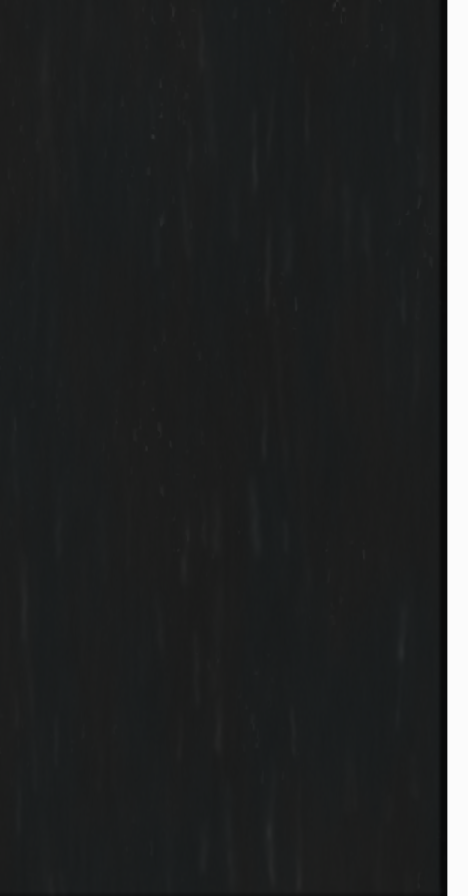
This texture is drawn by a Shadertoy shader. Its source:

```glsl
// Draws dark stained wood with faint vertical scratches and a white strip at the right.

const vec3 WOOD = vec3(0.109, 0.115, 0.115);
const vec3 COOL_TINT = vec3(0.85, 1.0, 1.08);
const vec3 WARM_TINT = vec3(1.1, 0.96, 0.92);
const vec3 WHITE = vec3(0.985);
const float BOARD_EDGE = 0.956;   // share of the canvas width
const float EDGE_SHADE = 0.016;   // width of the dark rim
const float STREAK_GAIN = 0.068;
const float FLECK_GAIN = 0.085;
const float GRAIN_GAIN = 0.012;
const float CLOUD_GAIN = 0.016;

float hash(vec2 p) {
    vec3 q = fract(p.xyx * vec3(0.1031, 0.1030, 0.0973));
    q += dot(q, q.yzx + 33.33);
    return fract((q.x + q.y) * q.z);
}

float noise(vec2 p) {
    vec2 i = floor(p), f = fract(p);
    f = f * f * (3.0 - 2.0 * f);
    return mix(mix(hash(i), hash(i + vec2(1, 0)), f.x),
               mix(hash(i + vec2(0, 1)), hash(i + vec2(1, 1)), f.x), f.y);
}

float fbm(vec2 p) {
    float sum = 0.0, gain = 0.5;
    for (int i = 0; i < 4; i++) {
        sum += gain * noise(p);
        p = p * 2.03 + 17.1;
        gain *= 0.5;
    }
    return sum;
}

// Soft vertical marks, one per occupied cell, gathered from neighbouring cells.
float marks(vec2 p, vec2 cell, vec2 size, float density, float seed) {
    vec2 home = floor(p / cell);
    float sum = 0.0;
    for (int y = -1; y <= 1; y++)
    for (int x = -1; x <= 1; x++) {
        vec2 id = home + vec2(x, y);
        vec2 key = id + seed;
        if (hash(key) > density) continue;
        vec2 jitter = vec2(hash(key + 11.3), hash(key + 27.7));
        vec2 d = p - (id + jitter) * cell;
        float tilt = (hash(key + 41.9) - 0.5) * 0.16;
        vec2 extent = size * mix(vec2(0.6, 0.4), vec2(1.3), vec2(hash(key + 53.1), hash(key + 67.5)));
        d.x += tilt * d.y + 0.002 * (noise(vec2(d.y * 60.0, seed)) - 0.5);
        float across = exp(-d.x * d.x / (extent.x * extent.x));
        float along = 1.0 - smoothstep(0.55, 1.0, abs(d.y) / extent.y);
        float fade = mix(0.45, 1.0, smoothstep(extent.y, -extent.y, d.y));
        sum += across * along * fade * mix(0.3, 1.0, hash(key + 79.2));
    }
    return sum;
}

float band(float x, float center, float width) {
    float d = (x - center) / width;
    return exp(-d * d);
}

void mainImage(out vec4 fragColor, in vec2 fragCoord) {
    vec2 p = fragCoord / iResolution.y;
    float x = fragCoord.x / iResolution.x;
    float pixel = 1.0 / iResolution.x;

    // Broad tone and fine vertical grain
    float clouds = fbm(p * vec2(9.0, 3.0) + 4.0) - 0.47;
    float grain = fbm(p * vec2(150.0, 22.0)) - 0.47;
    float speckle = noise(p * vec2(330.0, 210.0)) - 0.5;
    float tone = CLOUD_GAIN * clouds + GRAIN_GAIN * (grain + 0.35 * speckle);

    // Long scratches, denser along a few columns
    float columns = 0.2 + 0.8 * band(x, 0.52, 0.13) + 0.5 * band(x, 0.08, 0.06)
                  + 0.4 * band(x, 0.86, 0.08);
    float streaks = marks(p, vec2(0.030, 0.13), vec2(0.0042, 0.050), 0.5, 3.0)
                  + 0.5 * marks(p, vec2(0.045, 0.22), vec2(0.0050, 0.110), 0.5, 91.0);
    float wear = 0.55 + 0.9 * noise(p * vec2(180.0, 70.0));
    tone += STREAK_GAIN * streaks * columns * wear * 0.75;

    // Short broken flecks in loose clusters
    float cluster = smoothstep(0.42, 0.68, fbm(p * vec2(10.0, 6.0) + 31.0));
    cluster *= 0.35 + band(x, 0.76, 0.14) + 0.6 * band(x, 0.3, 0.13);
    float flecks = marks(p, vec2(0.017, 0.026), vec2(0.0024, 0.010), 0.5, 151.0);
    float broken = smoothstep(0.3, 0.75, noise(p * vec2(300.0, 190.0) + 8.0));
    tone += FLECK_GAIN * flecks * cluster * broken;

    // Slight shifts of hue between cool and warm
    float hue = smoothstep(0.3, 0.7, fbm(p * vec2(20.0, 5.0) + 60.0));
    vec3 color = WOOD * mix(vec3(1.0), mix(WARM_TINT, COOL_TINT, hue), 0.3) + tone;

    // Dark rim, then the white strip
    float rim = smoothstep(BOARD_EDGE - EDGE_SHADE - 0.006, BOARD_EDGE - EDGE_SHADE + 0.006, x);
    color *= 1.0 - 0.65 * rim;
    color *= mix(0.7, 1.0, smoothstep(0.0, 0.006, p.y));
    color = mix(color, WHITE, smoothstep(-0.5, 0.5, (x - BOARD_EDGE) / pixel));

    fragColor = vec4(clamp(color, 0.0, 1.0), 1.0);
}
```
